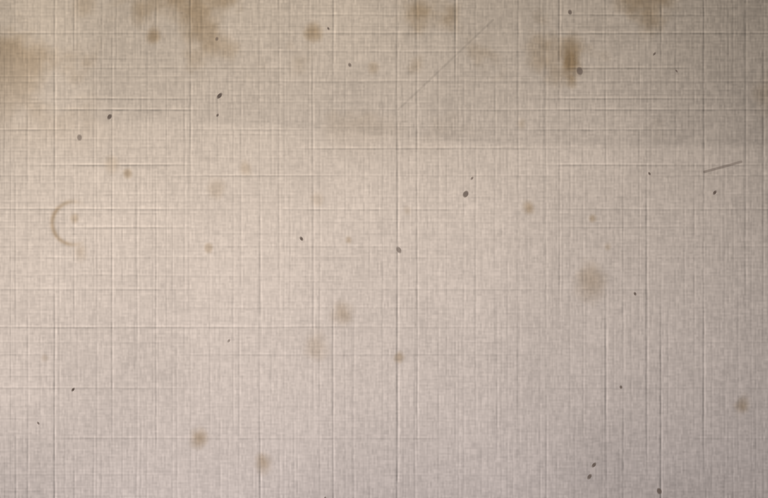
A WebGL 2 fragment shader for this texture:

```glsl
#version 300 es
precision highp float;
// Aged laid cardboard: a warm, unevenly lit sheet with embossed vertical and
// horizontal grooves, fine fibre grain, a tide mark, soft stains and specks.
// Lengths are in canvas heights; every scattered part comes from hashes.

#define BASE_LIGHT 0.828
#define RIB_SPACING 0.0125
#define GROOVE_SPACING 0.041
#define GROOVE_WIDTH 0.0021
#define GROOVE_DEPTH 0.105
#define GRAIN 0.125
#define MOTTLE 0.05
#define STAIN_COUNT 30
#define SPECK_COUNT 26
#define STAIN_TINT vec3(0.83, 0.78, 0.70)
#define SPECK_TINT vec3(0.36, 0.31, 0.28)

uniform vec2 u_resolution;
out vec4 fragColor;

float hash(vec2 p) {
    vec3 q = fract(vec3(p.xyx) * 0.1031);
    q += dot(q, q.yzx + 33.33);
    return fract((q.x + q.y) * q.z);
}

float noise(vec2 p) {
    vec2 i = floor(p), f = fract(p);
    f = f * f * (3.0 - 2.0 * f);
    return mix(mix(hash(i), hash(i + vec2(1, 0)), f.x),
               mix(hash(i + vec2(0, 1)), hash(i + vec2(1, 1)), f.x), f.y);
}

float fbm(vec2 p) {
    float sum = 0.0, amp = 0.5;
    for (int i = 0; i < 5; i++) {
        sum += amp * noise(p);
        p = p * 2.03 + 17.3;
        amp *= 0.5;
    }
    return sum;
}

// Embossed lines running along y: a dark valley beside a lit ridge.
float grooves(vec2 p, float spacing, float seed) {
    float cell = floor(p.x / spacing);
    float centre = (cell + mix(0.25, 0.75, hash(vec2(cell, seed)))) * spacing;
    float wobble = 0.0016 * (noise(vec2(cell * 3.7, p.y * 6.0 + seed)) - 0.5);
    float width = max(GROOVE_WIDTH, 0.65 / u_resolution.y);
    float d = (p.x - centre - wobble) / width;
    float run = smoothstep(0.2, 0.75, noise(vec2(cell * 5.3 + seed, p.y * 4.0)));
    float wear = 0.55 + 0.9 * noise(vec2(cell * 9.1, p.y * 45.0 + seed));
    float strength = mix(0.25, 1.0, hash(vec2(cell, seed + 9.0))) * run * wear;
    float ridge = d - 1.7;
    return strength * (0.7 * exp(-ridge * ridge) - exp(-d * d));
}

float segmentDistance(vec2 p, vec2 a, vec2 b) {
    vec2 ab = b - a;
    return length(p - a - ab * clamp(dot(p - a, ab) / dot(ab, ab), 0.0, 1.0));
}

vec2 scatter(float id, float aspect) {
    return vec2(hash(vec2(id, 3.1)) * aspect, hash(vec2(id, 8.7)));
}

void main() {
    vec2 p = gl_FragCoord.xy / u_resolution.y;
    float aspect = u_resolution.x / u_resolution.y;
    float pixel = 1.0 / u_resolution.y;

    // Broad lighting, brightest left of the middle
    vec2 q = p - vec2(0.45, 0.5);
    float light = BASE_LIGHT - 0.12 * q.x * q.x - 0.22 * q.y * q.y - 0.03 * p.x;
    light -= 0.07 * exp(-p.x * 30.0) * smoothstep(0.4, 1.0, p.y);
    light += MOTTLE * 2.0 * (fbm(p * 4.0) - 0.48);

    // Damp upper band with a crisp lower edge
    float tideY = 0.755 - 0.05 * smoothstep(0.35, 1.1, p.x) + 0.01 * (fbm(p * 9.0) - 0.5);
    float damp = smoothstep(-0.006, 0.008, p.y - tideY) * smoothstep(0.1, 0.25, p.x);
    light -= 0.04 * damp * (0.45 + fbm(p * 3.0 + 5.0));

    // Pressed pattern: strong grooves, thin ribs, fainter cross lines
    float upperLeft = smoothstep(-0.5, 0.6, p.y - 0.5 * p.x);
    float relief = grooves(p, GROOVE_SPACING, 1.0);
    relief += 0.4 * grooves(p, RIB_SPACING, 23.0);
    relief += mix(0.25, 0.75, upperLeft) * grooves(p.yx, GROOVE_SPACING * 0.8, 41.0);
    relief += 0.3 * upperLeft * grooves(p.yx, RIB_SPACING, 67.0);
    light += GROOVE_DEPTH * relief;

    // Fibres lying both ways, and fine tooth
    float fibre = 0.45 * noise(p * vec2(290.0, 75.0)) + 0.3 * noise(p * vec2(80.0, 270.0))
                + 0.25 * noise(p * 230.0 + 40.0);
    light += GRAIN * (fibre - 0.5);

    // Paper colour: warmer at the top, greyer at the foot
    float warmth = clamp(p.y - 0.5 - 0.12 * p.x, -0.6, 0.5);
    vec3 colour = light * vec3(1.0, 0.92 - 0.02 * warmth, 0.85 - 0.085 * warmth);

    // Soft ragged stains
    float ragged = fbm(p * 28.0);
    float stain = 0.0;
    for (int i = 0; i < STAIN_COUNT; i++) {
        float id = float(i) + 11.0;
        float size = mix(0.009, 0.036, pow(hash(vec2(id, 5.0)), 2.0));
        float d = length((p - scatter(id, aspect)) * vec2(1.0, 0.85)) / size;
        stain += mix(0.25, 0.9, hash(vec2(id, 6.0))) * smoothstep(1.2, 0.1, d + ragged - 0.5);
    }
    stain += 0.9 * smoothstep(0.5, 0.75, fbm(p * 7.0 + 3.0)) * smoothstep(0.65, 1.0, p.y);

    // Cup ring, broken round its edge
    vec2 ringP = p - vec2(0.148, 0.552);
    float ring = exp(-pow((length(ringP) - 0.043) / 0.0045, 2.0));
    stain += 0.75 * ring * smoothstep(0.03, -0.025, ringP.x) * (0.4 + ragged);
    colour *= mix(vec3(1.0), STAIN_TINT, min(stain, 1.3));

    // Dark specks, slightly stretched
    float speck = 0.0;
    for (int i = 0; i < SPECK_COUNT; i++) {
        float id = float(i) + 71.0;
        vec2 d = p - scatter(id, aspect);
        d.x += d.y * (hash(vec2(id, 2.0)) - 0.5);
        float size = mix(0.0018, 0.0058, pow(hash(vec2(id, 4.0)), 2.0));
        float mark = smoothstep(pixel, -pixel, length(d * vec2(1.0, 0.8)) - size * (0.6 + ragged));
        speck = max(speck, mark * mix(0.45, 1.0, hash(vec2(id, 7.0))));
    }

    // One short dark scratch and one long faint crease
    float scratch = segmentDistance(p, vec2(1.415, 0.655), vec2(1.488, 0.675));
    speck = max(speck, 0.55 * smoothstep(0.0045, 0.0005, scratch) * (0.4 + ragged));
    float crease = segmentDistance(p, vec2(0.80, 0.78), vec2(0.99, 0.96));
    colour *= 1.0 - 0.07 * smoothstep(0.004, 0.0, crease);
    colour = mix(colour, SPECK_TINT, speck);

    fragColor = vec4(clamp(colour, 0.0, 1.0), 1.0);
}
```
